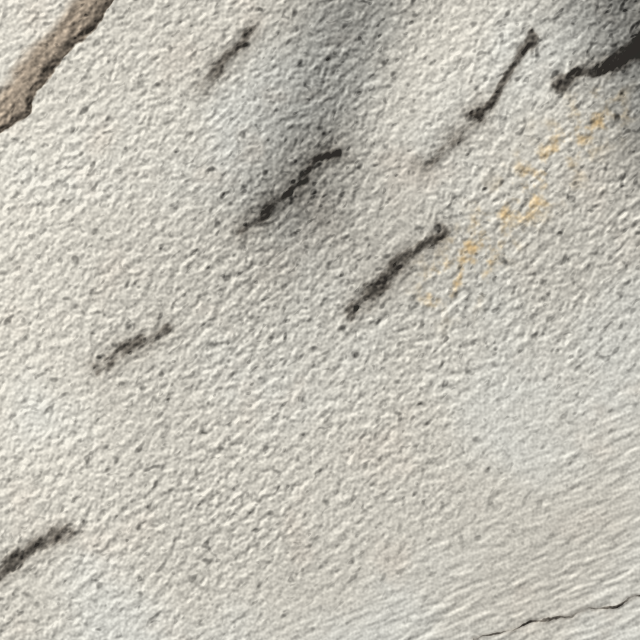
This texture is drawn by a three.js fragment shader. Its source:

```glsl
varying vec2 vUv;

const vec3 STONE = vec3(1.0, 0.98, 0.925);
const vec3 COOL_STONE = vec3(0.99, 0.985, 0.945);
const vec3 WARM_STONE = vec3(1.01, 0.965, 0.9);
const vec3 OCHRE = vec3(1.04, 0.87, 0.6);
const vec3 BROWN = vec3(1.04, 0.95, 0.84);
const vec2 LIGHT = vec2(-0.6, 0.8);

vec2 hashGradient(vec2 cell) {
  vec2 k = vec2(dot(cell, vec2(127.1, 311.7)), dot(cell, vec2(269.5, 183.3)));
  return fract(sin(k) * 43758.55) * 2.0 - 1.0;
}

float gradientNoise(vec2 p) {
  vec2 i = floor(p), f = fract(p);
  vec2 u = f * f * f * (f * (f * 6.0 - 15.0) + 10.0);
  float a = dot(hashGradient(i), f);
  float b = dot(hashGradient(i + vec2(1, 0)), f - vec2(1, 0));
  float c = dot(hashGradient(i + vec2(0, 1)), f - vec2(0, 1));
  float d = dot(hashGradient(i + vec2(1, 1)), f - vec2(1, 1));
  return mix(mix(a, b, u.x), mix(c, d, u.x), u.y);
}

float fbm(vec2 p) {
  float sum = 0.0, amp = 1.0;
  for (int i = 0; i < 4; i++) {
    sum += amp * gradientNoise(p);
    p = p * 2.03 + 17.3;
    amp *= 0.5;
  }
  return sum;
}

// Turns the grain direction onto x and stretches along it
vec2 alongGrain(vec2 p, float angle, float stretch) {
  float c = cos(angle), s = sin(angle);
  return vec2((c * p.x + s * p.y) / stretch, c * p.y - s * p.x);
}

float grainHeight(vec2 p, float angle, float stretch, float scale) {
  vec2 q = alongGrain(p, angle, stretch) * scale;
  return gradientNoise(q) + 0.7 * gradientNoise(q * 2.1 + 31.7);
}

// Brightness of the bumps under slanting light
float relief(vec2 p, float angle, float stretch, float scale) {
  vec2 e = LIGHT * 0.22 / scale;
  return grainHeight(p - e, angle, stretch, scale) - grainHeight(p + e, angle, stretch, scale);
}

float glow(vec2 p, vec2 a, vec2 b, float radius) {
  vec2 ab = b - a;
  float t = clamp(dot(p - a, ab) / dot(ab, ab), 0.0, 1.0);
  float d = length(p - a - ab * t) / radius;
  return exp(-d * d);
}

// Broken dark core, cut out of a soft shaded rim by the roughness
float crack(vec2 p, vec2 a, vec2 b, float width, float rough) {
  float rim = glow(p, a, b, width);
  return 0.15 * rim + 0.33 * smoothstep(0.62, 1.15, rim + 0.6 * rough);
}

void main() {
  vec2 p = vUv;
  float broad = fbm(p * 3.0 + 5.0);
  float rough = fbm(alongGrain(p, 0.75, 1.9) * 48.0);
  vec2 warped = p + 0.02 * vec2(fbm(p * 15.0 + 3.0), fbm(p * 15.0 + 41.0));

  // Broad light and shade
  float shade = 0.23 * glow(warped, vec2(0.57, 1.04), vec2(0.46, 0.7), 0.09);
  shade += 0.32 * glow(warped, vec2(1.07, 0.8), vec2(0.96, 1.04), 0.1);
  shade += 0.05 * glow(p, vec2(0.95, 0.6), vec2(0.4, 0.55), 0.16);
  float tone = 0.805 + 0.06 * broad - shade;
  tone += 0.05 * glow(p, vec2(0.6, 0.82), vec2(0.7, 0.95), 0.06);
  tone += 0.05 * glow(p, vec2(0.0, 0.95), vec2(0.0, 0.3), 0.2);

  // Grain: pitted bumps, turning to fine streaks at the lower right
  float streaky = smoothstep(0.25, 0.75, p.x * 0.75 - p.y * 1.1 + 0.2 + 0.1 * broad);
  float bumps = relief(p, 0.72, 1.6, 82.0);
  float streaks = relief(p, 0.42, 3.8, 82.0);
  float strength = 0.27 + 0.12 * gradientNoise(p * 7.0);
  tone += strength * mix(bumps, 0.8 * streaks, streaky);
  tone += 0.13 * gradientNoise(p * 200.0);
  float pits = gradientNoise(alongGrain(p, 0.8, 1.5) * 84.0 + 9.0);
  float specks = gradientNoise(alongGrain(p, 0.7, 1.4) * 125.0 + 53.0);
  float pitting = smoothstep(0.16, 0.5, pits) + 0.6 * smoothstep(0.2, 0.5, specks);
  tone -= (0.24 + 0.3 * shade) * pitting * (1.0 - 0.6 * streaky);

  // Slanting cracks
  float cracks = crack(warped, vec2(0.37, 0.635), vec2(0.53, 0.765), 0.019, rough - 0.15);
  cracks += crack(warped, vec2(0.55, 0.515), vec2(0.69, 0.64), 0.019, rough + 0.1);
  cracks += crack(warped, vec2(0.66, 0.74), vec2(0.75, 0.82), 0.021, rough - 0.25);
  cracks += crack(warped, vec2(0.75, 0.82), vec2(0.83, 0.94), 0.014, rough + 0.15);
  cracks += crack(warped, vec2(0.87, 0.865), vec2(1.06, 0.96), 0.016, rough + 0.2);
  cracks += crack(warped, vec2(0.15, 0.43), vec2(0.26, 0.49), 0.02, rough - 0.15);
  cracks += crack(warped, vec2(-0.03, 0.09), vec2(0.1, 0.17), 0.018, rough);
  cracks += crack(warped, vec2(0.32, 0.86), vec2(0.39, 0.95), 0.019, rough - 0.2);
  cracks += crack(warped, vec2(0.74, 0.0), vec2(1.03, 0.075), 0.004, rough - 0.1);
  tone -= min(cracks, 0.55);

  // Brown ledge in the upper left corner, dark along its lower edge
  float side = dot(warped - vec2(0.0, 0.785), vec2(0.767, -0.642)) + 0.004 * rough;
  float ledge = smoothstep(-0.06, -0.035, side) * (1.0 - smoothstep(-0.003, 0.002, side));
  float underside = smoothstep(-0.02, -0.008, side) * ledge;
  tone -= 0.24 * ledge + 0.26 * underside;

  // Mineral tints and ochre stains
  vec3 tint = mix(STONE, COOL_STONE, smoothstep(-0.1, 0.6, broad + 0.4 * streaky + 0.8 * shade));
  tint = mix(tint, WARM_STONE, 0.5 * smoothstep(0.1, 0.7, fbm(p * 9.0 + 60.0)));
  tint = mix(tint, BROWN, clamp(ledge + cracks, 0.0, 1.0));
  float stain = glow(warped, vec2(0.69, 0.55), vec2(0.94, 0.83), 0.04);
  stain *= smoothstep(-0.1, 0.5, fbm(p * 28.0 + 80.0));
  tint = mix(tint, OCHRE, 0.8 * stain);

  gl_FragColor = vec4(clamp(tone, 0.18, 0.98) * tint, 1.0);
}
```
